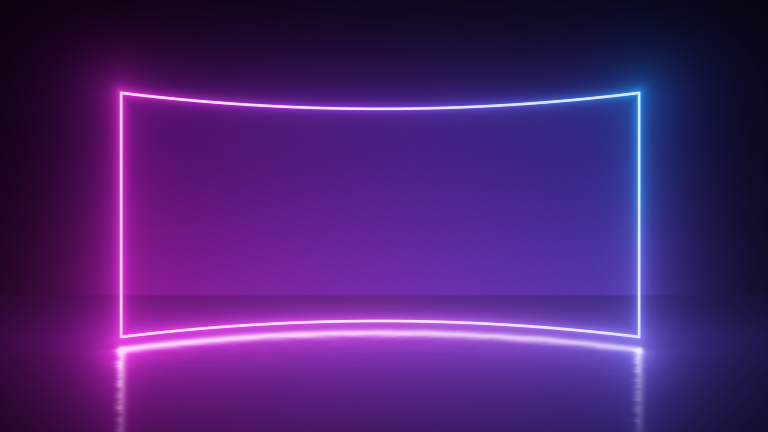
A Shadertoy shader for this background:

```glsl
// Curved neon frame, pink to blue, glowing before a dark wall and mirrored in a glossy floor.
#define CENTER_X -0.009
#define HALF_WIDTH 0.5995
#define TOP_MID 0.748
#define BOTTOM_MID 0.257
#define MIRROR_MID 0.229
#define BEND 0.037
#define HORIZON 0.317
#define TUBE_RADIUS 0.0031
#define HALO_TIGHT 0.010
#define HALO_WIDE 0.060
#define RIPPLE 0.004

vec2 hashGradient(vec2 cell) {
    float a = fract(sin(dot(cell, vec2(127.1, 311.7))) * 43758.55) * 6.2832;
    return vec2(cos(a), sin(a));
}

float gradientNoise(vec2 p) {
    vec2 i = floor(p), f = fract(p), u = f * f * f * (f * (f * 6.0 - 15.0) + 10.0);
    vec2 e = vec2(0.0, 1.0);
    float low = mix(dot(hashGradient(i), f),
                    dot(hashGradient(i + e.yx), f - e.yx), u.x);
    float high = mix(dot(hashGradient(i + e.xy), f - e.xy),
                     dot(hashGradient(i + e.yy), f - e.yy), u.x);
    return mix(low, high, u.y);
}

// Vector from a shallow parabola that ends at the frame's sides
vec2 arcOffset(vec2 p, float mid, float bend) {
    float x = clamp(p.x, -HALF_WIDTH, HALF_WIDTH), u = x / HALF_WIDTH;
    float slope = 2.0 * bend * u / HALF_WIDTH;
    return vec2(p.x - x, (p.y - mid - bend * u * u) / sqrt(1.0 + slope * slope));
}

float sideDistance(vec2 p) {
    float y = clamp(p.y, BOTTOM_MID - BEND, TOP_MID + BEND);
    return length(vec2(abs(p.x) - HALF_WIDTH, p.y - y));
}

vec3 screen(vec3 a, vec3 b) {
    return 1.0 - (1.0 - clamp(a, 0.0, 1.0)) * (1.0 - clamp(b, 0.0, 1.0));
}

// Light colour across the frame: s runs left to right, v bottom to top
vec3 neonColor(float s, float v) {
    vec3 middle = mix(vec3(0.88, 0.24, 0.98), vec3(0.50, 0.20, 0.98), v);
    vec3 right = mix(vec3(0.38, 0.38, 1.0), vec3(0.04, 0.56, 1.0), smoothstep(0.0, 0.8, v));
    vec3 left = vec3(1.0, 0.16, 0.90);
    return s < 0.5 ? mix(left, middle, s * 2.0) : mix(middle, right, s * 2.0 - 1.0);
}

vec3 wallLight(vec2 p, float s) {
    float v = smoothstep(0.22, 0.82, p.y);
    vec3 low = mix(vec3(0.52, 0.08, 0.53), vec3(0.29, 0.20, 0.65), s);
    vec3 high = mix(vec3(0.25, 0.03, 0.32), vec3(0.13, 0.12, 0.43), s);
    vec3 light = mix(low, high, v) + vec3(0.05, 0.03, 0.08) * 4.0 * s * (1.0 - s);
    vec2 outside = max(vec2(abs(p.x) - HALF_WIDTH, p.y - TOP_MID), 0.0);
    return light * exp(-length(outside * vec2(4.4, 5.6)));
}

vec3 floorLight(vec2 p, float s) {
    vec3 tint = mix(vec3(0.44, 0.07, 0.50), vec3(0.26, 0.18, 0.60), s);
    tint += vec3(0.05, 0.03, 0.08) * 4.0 * s * (1.0 - s);
    float outside = max(abs(p.x) - HALF_WIDTH, 0.0);
    float below = max(0.2 - p.y, 0.0);
    float shade = mix(1.0, 0.72, smoothstep(0.2, HORIZON, p.y));
    return tint * shade * exp(-2.6 * outside - 2.4 * below);
}

// Blurred, rippled mirror image of the lower arc and both sides
vec3 mirrorLight(vec2 p, float s, vec3 neon) {
    float wave = gradientNoise(p * vec2(14.0, 90.0)) + 0.5 * gradientNoise(p * vec2(40.0, 210.0));
    vec2 q = p + vec2(wave * RIPPLE, wave * RIPPLE * 0.5);
    float d = length(arcOffset(q, MIRROR_MID, -BEND - 0.002));
    float strength = mix(1.0, 0.7, s);
    float band = exp(-pow(d / 0.0085, 2.0)) * strength;
    float spill = 0.50 * exp(-d / 0.025) + 0.30 * exp(-d / 0.10);
    float depth = MIRROR_MID - BEND - p.y;
    float sideX = abs(q.x) - HALF_WIDTH;
    float streak = smoothstep(-0.008, 0.008, depth) * exp(-max(depth, 0.0) * 8.0);
    float core = streak * exp(-pow(sideX / 0.011, 2.0)) * strength * (1.0 + 0.5 * wave);
    float sideSpill = streak * 0.45 * exp(-abs(sideX) / 0.035);
    vec3 hot = mix(neon, vec3(1.0, 0.94, 1.0), 0.8);
    vec3 glow = neon * (spill * mix(1.0, 0.75, s) + sideSpill);
    glow *= 1.0 + 0.12 * wave;
    return screen(glow, hot * clamp(band + core, 0.0, 1.0));
}

void mainImage(out vec4 fragColor, in vec2 fragCoord) {
    float pixel = 1.0 / iResolution.y;
    vec2 p = (fragCoord - vec2(0.5 * iResolution.x, 0.0)) * pixel;
    p.x -= CENTER_X;
    float s = clamp(0.5 + 0.5 * p.x / HALF_WIDTH, 0.0, 1.0);
    float v = smoothstep(BOTTOM_MID - BEND, TOP_MID, p.y);
    vec3 neon = neonColor(s, v);

    // Wall and floor, with a soft seam
    float onFloor = 1.0 - smoothstep(HORIZON - 0.004, HORIZON + 0.004, p.y);
    vec3 color = mix(wallLight(p, s), floorLight(p, s), onFloor);
    color = screen(color, mirrorLight(p, s, neon) * onFloor);

    // Frame: halo first, then the white-hot tube
    float arcs = min(length(arcOffset(p, TOP_MID, BEND)), length(arcOffset(p, BOTTOM_MID, -BEND)));
    float sides = sideDistance(p);
    float d = min(arcs, sides);
    float halo = 0.68 * exp(-d / HALO_TIGHT);
    halo += 0.28 * exp(-sides / HALO_WIDE) + 0.14 * exp(-arcs / HALO_WIDE);
    color = screen(color, neon * halo);
    float tube = 1.0 - smoothstep(TUBE_RADIUS - pixel * 0.6, TUBE_RADIUS + pixel * 0.6, d);
    color = mix(color, mix(neon, vec3(1.0), 0.82), tube);

    // Fine grain against banding
    color += gradientNoise(p * 300.0) * 0.006;
    fragColor = vec4(clamp(color, 0.0, 1.0), 1.0);
}
```
